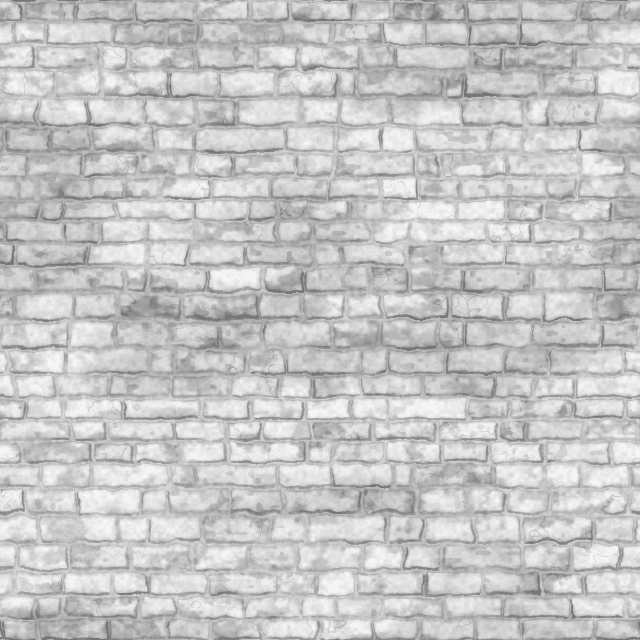
A Shadertoy shader for this texture map:

```glsl
// Weathered whitewashed brick wall: 26 uneven courses of about 12 bricks, tileable.

const vec2 GRID = vec2(12.0, 26.0);

float hash(vec2 p) {
    vec3 q = fract(p.xyx * 0.1031);
    q += dot(q, q.yzx + 33.33);
    return fract((q.x + q.y) * q.z);
}

// Value noise that wraps after the given number of cells.
float noise(vec2 p, vec2 period) {
    vec2 f = fract(p);
    vec2 a = mod(floor(p), period);
    vec2 b = mod(a + 1.0, period);
    f = f * f * (3.0 - 2.0 * f);
    return mix(mix(hash(a), hash(vec2(b.x, a.y)), f.x),
               mix(hash(vec2(a.x, b.y)), hash(b), f.x), f.y);
}

float fbm(vec2 uv, vec2 freq) {
    float sum = 0.0, amp = 0.5;
    for (int i = 0; i < 4; i++) {
        sum += amp * noise(uv * freq, freq);
        uv += 0.317;
        freq *= 2.0;
        amp *= 0.5;
    }
    return sum / 0.9375;
}

// Jittered position of the vertical joint to the left of brick i.
float jointX(float i, float row) {
    return i + 0.74 * (hash(mod(vec2(i, row), GRID) + 50.0) - 0.5);
}

float roundedBox(vec2 p, vec2 halfSize, float radius) {
    vec2 d = abs(p) - halfSize + radius;
    return length(max(d, 0.0)) + min(max(d.x, d.y), 0.0) - radius;
}

void mainImage(out vec4 fragColor, in vec2 fragCoord) {
    vec2 uv = fragCoord / iResolution.xy;
    float px = GRID.y / iResolution.y;

    // Wavering courses
    vec2 warp = vec2(fbm(uv, vec2(44.0)), fbm(uv + 0.37, vec2(40.0))) - 0.5;
    vec2 wall = uv * GRID + warp * vec2(0.14, 0.3);
    wall.y += 0.2 * sin(uv.y * 18.8496);
    float row = floor(wall.y);
    float x = wall.x + 0.5 * mod(row, 2.0);

    // Brick containing this point
    float i = floor(x);
    if (x < jointX(i, row)) i -= 1.0;
    else if (x > jointX(i + 1.0, row)) i += 1.0;
    float left = jointX(i, row), right = jointX(i + 1.0, row);
    vec2 id = mod(vec2(i, row), GRID);
    float tint = hash(id + 7.0);
    float wear = hash(id + 91.0);
    float depth = hash(id + 173.0);

    // Brick outline, in units of one course
    float stretch = GRID.y / GRID.x;
    vec2 p = vec2((x - 0.5 * (left + right)) * stretch, fract(wall.y) - 0.5);
    vec2 gap = vec2(0.05 + 0.06 * wear, 0.07 + 0.05 * tint);
    vec2 halfSize = vec2(0.5 * (right - left) * stretch, 0.5) - gap;
    float d = roundedBox(p, halfSize, 0.08);
    float face = 1.0 - smoothstep(-0.03 - px * 0.5, 0.02 + px * 0.5, d);

    // Shadow thrown downwards and to one side
    float side = wear < 0.5 ? -1.0 : 1.0;
    float shadowDist = roundedBox(p - vec2(side * 0.07, -0.1), halfSize, 0.05);
    float shadow = 1.0 - smoothstep(-0.03 - px * 0.5, 0.05 + px * 0.5, shadowDist);
    float broken = smoothstep(0.25, 0.65, fbm(uv + 0.71, vec2(22.0, 30.0)));
    shadow *= mix(0.35, 1.0, depth) * (0.3 + 0.7 * broken);

    // Mortar
    float grain = fbm(uv + 0.13, vec2(150.0)) - 0.5;
    float mortar = 0.795 + 0.2 * grain - 0.27 * shadow;

    // Painted face: blotches, pits, worn rim and cracks
    float blotch = smoothstep(0.46, 0.72, fbm(uv, vec2(34.0, 48.0)));
    float pit = smoothstep(0.7, 0.82, noise(uv * vec2(84.0, 96.0), vec2(84.0, 96.0)));
    float rim = smoothstep(-0.17, 0.0, d) * fbm(uv + 0.5, vec2(60.0));
    float lowerRim = (1.0 - smoothstep(-0.42, 0.1, p.y)) * depth * broken;
    float vein = abs(fbm(uv + 0.6, vec2(18.0)) - 0.5);
    float crack = (1.0 - smoothstep(0.0, 0.014, vein)) * step(0.68, wear);
    float brick = 0.945 - 0.07 * tint * tint + 0.15 * grain;
    brick -= blotch * mix(0.05, 0.2, wear) + 0.12 * pit * tint;
    brick -= 0.13 * rim + 0.07 * lowerRim + 0.11 * crack;

    // Assembly with a thin contour and broad grime
    float shade = mix(mortar, brick, face);
    shade -= 0.08 * broken * exp(-d * d * 900.0);
    shade -= 0.1 * smoothstep(0.48, 0.75, fbm(uv + 0.23, vec2(4.0, 9.0)));
    fragColor = vec4(vec3(clamp(shade, 0.46, 0.96)), 1.0);
}
```
